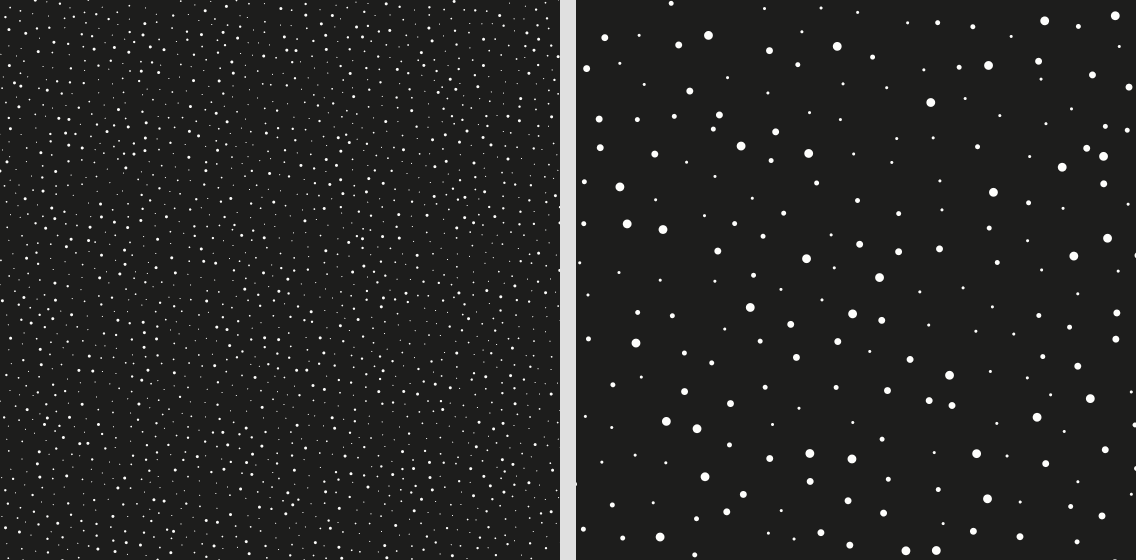
Left: the whole. Right: its middle third, enlarged.
Give the GLSL for this pattern, as a Shadertoy shader.

```glsl
#define COLUMNS 40.5
#define ROW_HEIGHT 0.87
#define TILT 0.3
#define JITTER 0.46
#define SWAY 0.28
#define SMALLEST_RADIUS 0.00088
#define LARGEST_RADIUS 0.0026
#define SIZE_STEPS 4.0
#define SIZE_BIAS 1.5
#define GROUND_COLOR vec3(0.114, 0.114, 0.108)
#define DOT_COLOR vec3(0.995, 0.995, 0.99)

float hash(vec2 p) {
    return fract(sin(dot(p, vec2(127.1, 311.7))) * 43758.5453);
}

// Centre of a dot, in cell units: staggered rows, slow sway, small random shift
vec2 dotCentre(vec2 cell, float stagger) {
    vec2 shift = vec2(hash(cell + 3.7), hash(cell + 19.3)) - 0.5;
    vec2 sway = sin(cell.yx * vec2(0.83, 0.71) + cell * vec2(0.37, 0.29));
    vec2 centre = cell + 0.5 + JITTER * shift + SWAY * sway;
    return vec2(centre.x + stagger, centre.y * ROW_HEIGHT);
}

// A few distinct sizes, the small ones most frequent
float dotRadius(vec2 cell) {
    float level = floor(SIZE_STEPS * pow(hash(cell + 47.9), SIZE_BIAS));
    return mix(SMALLEST_RADIUS, LARGEST_RADIUS, level / (SIZE_STEPS - 1.0));
}

void mainImage(out vec4 fragColor, in vec2 fragCoord) {
    float pixel = 1.0 / iResolution.y;
    float c = cos(TILT), s = sin(TILT);
    vec2 p = mat2(c, s, -s, c) * (fragCoord * pixel) * COLUMNS;
    float homeRow = floor(p.y / ROW_HEIGHT);

    // Strongest coverage among the dots of the neighbouring cells
    float coverage = 0.0;
    for (float j = -1.0; j <= 1.0; j++) {
        float row = homeRow + j;
        float stagger = 0.5 * mod(row, 2.0);
        float homeColumn = floor(p.x - stagger);
        for (float i = -1.0; i <= 1.0; i++) {
            vec2 cell = vec2(homeColumn + i, row);
            float dist = length(p - dotCentre(cell, stagger)) / COLUMNS;
            float edge = (dotRadius(cell) - dist) / pixel + 0.5;
            coverage = max(coverage, clamp(edge, 0.0, 1.0));
        }
    }
    fragColor = vec4(mix(GROUND_COLOR, DOT_COLOR, coverage), 1.0);
}
```
